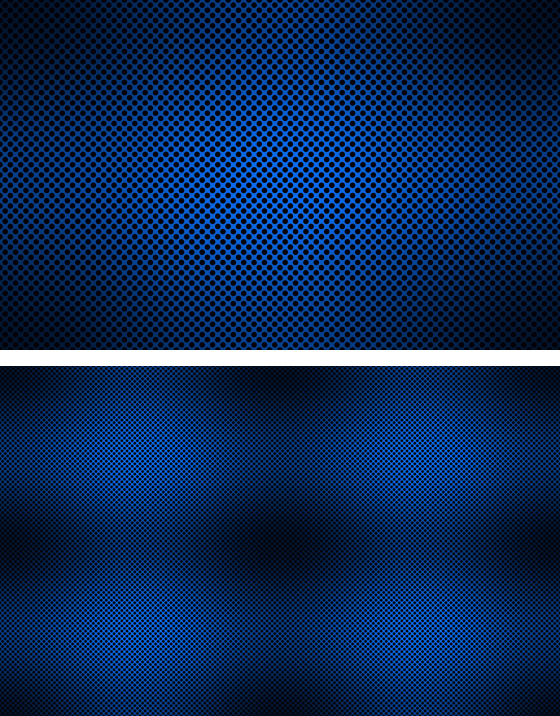
Top, the tile; bottom, the same tile 2 across and 2 down.
Write a WebGL 2 fragment shader that draws this pattern.

```glsl
#version 300 es
precision highp float;

uniform vec2 u_resolution;
out vec4 outColor;

const vec2 REPEATS = vec2(54.0, 34.0);       // whole cells across and down
const float HOLE_RADIUS = 0.268;             // in cell heights
const float EDGE_SOFTNESS = 0.035;           // in cell heights
const vec3 HOLE_COLOR = vec3(0.016, 0.008, 0.03);
const vec3 METAL_COLOR = vec3(0.04, 0.43, 0.95);
const vec2 LIGHT_CENTER = vec2(0.5, 0.48);
const vec2 LIGHT_FALLOFF = vec2(0.43, 0.40); // brightness lost towards each edge
const float TAU = 6.2831853;

// Distance to the nearest hole centre, in cell heights.
// Each cell has a hole at its corners and one in its middle.
float holeDistance(vec2 cellPos, float cellAspect) {
    vec2 stretch = vec2(cellAspect, 1.0);
    vec2 toCorner = (fract(cellPos + 0.5) - 0.5) * stretch;
    vec2 toMiddle = (fract(cellPos) - 0.5) * stretch;
    return min(length(toCorner), length(toMiddle));
}

// Broad glow made of one cosine per axis, so it wraps smoothly.
float sheetLight(vec2 uv) {
    vec2 shade = 0.5 - 0.5 * cos(TAU * (uv - LIGHT_CENTER));
    return 1.0 - dot(LIGHT_FALLOFF, shade);
}

void main() {
    vec2 uv = gl_FragCoord.xy / u_resolution;
    vec2 cellSize = u_resolution / REPEATS;

    // Perforated sheet with smoothed hole rims
    float rim = holeDistance(uv * REPEATS, cellSize.x / cellSize.y) - HOLE_RADIUS;
    float blur = max(EDGE_SOFTNESS, 0.7 / cellSize.y);
    float metal = smoothstep(-blur, blur, rim);

    // Lit metal over dark holes
    vec3 color = mix(HOLE_COLOR, METAL_COLOR * sheetLight(uv), metal);
    outColor = vec4(color, 1.0);
}
```
